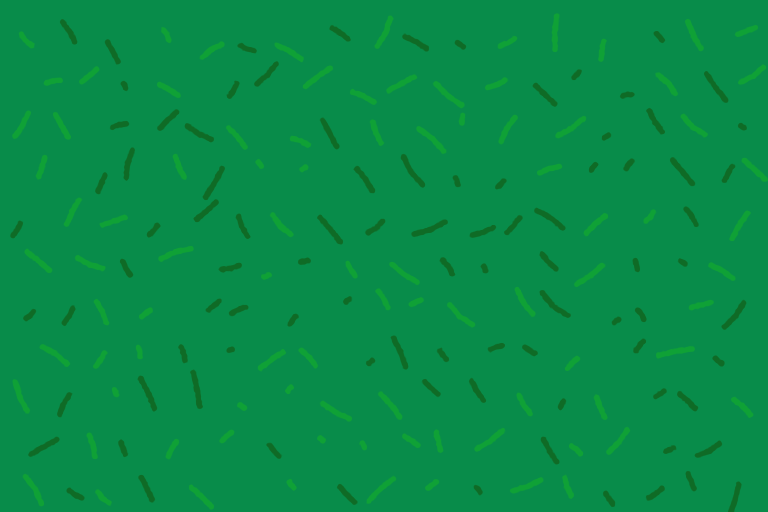
A WebGL 1 fragment shader for this pattern:

```glsl
precision highp float;

uniform vec2 u_resolution;

#define ROWS 11.4          // cells per canvas height
#define JITTER 0.52        // scatter of a stroke inside its cell
#define RADIUS 0.0054      // half the stroke thickness
#define HALF_MIN 0.003     // shortest half length
#define HALF_MAX 0.034     // longest half length
#define BEND 0.16          // sideways bow relative to half length
#define WOBBLE 0.0011      // roughness of the outline
#define GRAIN 190.0        // fineness of the roughness
#define MARGIN 0.024       // border kept free of stroke centres
#define BASE vec3(0.03, 0.55, 0.29)
#define LIGHT vec3(0.06, 0.63, 0.21)
#define DARK vec3(0.06, 0.42, 0.15)

float hash(vec2 p) {
  return fract(sin(dot(p, vec2(127.1, 311.7))) * 43758.5453);
}

float noise(vec2 p) {
  vec2 i = floor(p);
  vec2 f = fract(p);
  f = f * f * (3.0 - 2.0 * f);
  float low = mix(hash(i), hash(i + vec2(1.0, 0.0)), f.x);
  float high = mix(hash(i + vec2(0.0, 1.0)), hash(i + 1.0), f.x);
  return mix(low, high, f.y);
}

float segment(vec2 p, vec2 a, vec2 b) {
  vec2 pa = p - a;
  vec2 ba = b - a;
  return length(pa - ba * clamp(dot(pa, ba) / dot(ba, ba), 0.0, 1.0));
}

// Mostly falling diagonals, the rest rising ones
float strokeAngle(vec2 id) {
  float spread = hash(id + 17.3) + hash(id + 29.1) - 1.0;
  return hash(id + 41.7) < 0.55 ? -0.88 + 0.6 * spread : 0.72 + 0.85 * spread;
}

// Distance to the slightly bowed stroke of one cell
float strokeDistance(vec2 p, vec2 id) {
  float angle = strokeAngle(id);
  vec2 dir = vec2(cos(angle), sin(angle));
  float halfLength = mix(HALF_MIN, HALF_MAX, hash(id + 53.9));
  vec2 tip = dir * halfLength;
  vec2 bow = vec2(-dir.y, dir.x) * halfLength * BEND * (2.0 * hash(id + 67.3) - 1.0);
  return min(segment(p, -tip, bow), segment(p, bow, tip)) - RADIUS;
}

void main() {
  vec2 uv = gl_FragCoord.xy / u_resolution.y;
  vec2 size = vec2(u_resolution.x / u_resolution.y, 1.0);
  float soft = 0.75 / u_resolution.y;
  float rough = WOBBLE * (2.0 * noise(uv * GRAIN) - 1.0);
  vec2 home = floor(uv * ROWS);
  vec3 color = BASE;

  // Strokes of this cell and its neighbours, odd rows shifted
  for (int y = -1; y <= 1; y++) {
    for (int x = -2; x <= 2; x++) {
      vec2 id = home + vec2(float(x), float(y));
      vec2 scatter = vec2(hash(id + 3.1), hash(id + 7.7)) - 0.5;
      vec2 center = id + 0.5 + JITTER * scatter;
      center.x += 0.5 * mod(id.y, 2.0);
      center /= ROWS;
      vec2 border = min(center, size - center);
      if (min(border.x, border.y) > MARGIN) {
        float d = strokeDistance(uv - center, id) + rough;
        vec3 ink = hash(id + 83.2) < 0.5 ? LIGHT : DARK;
        color = mix(color, ink, 1.0 - smoothstep(-soft, soft, d));
      }
    }
  }

  gl_FragColor = vec4(color, 1.0);
}
```
